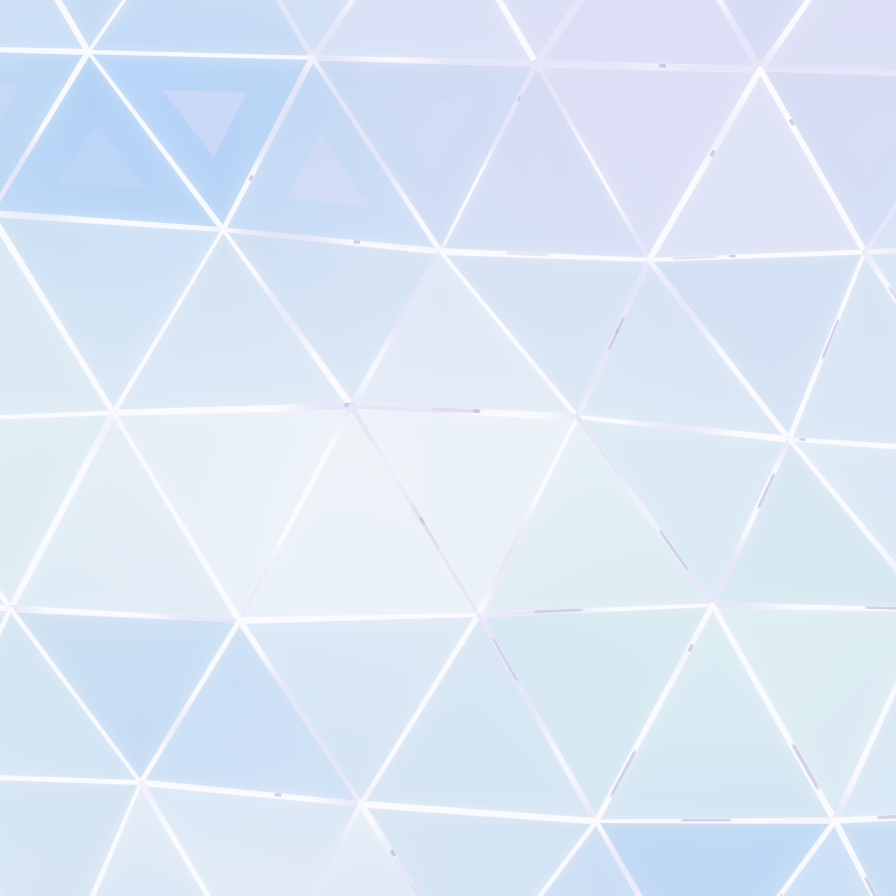
A WebGL 2 fragment shader for this background:

```glsl
#version 300 es
precision highp float;
// Pastel wall of softly warped triangular panels joined by pale, slightly worn struts.
#define ROW_PITCH 0.198
#define COLUMN_PITCH 0.25
#define WARP 0.017
#define STRUT_WIDTH 0.0036
#define GLOW 0.3
#define FACET_MIX 0.6
#define TONE_SPREAD 0.03
#define WEAR 0.75

uniform vec2 u_resolution;
out vec4 fragColor;

const vec3 WHITE = vec3(0.985, 0.985, 1.0);
const vec3 LAVENDER = vec3(0.87, 0.865, 0.965);
const vec3 SKY = vec3(0.69, 0.82, 0.965);
const vec3 HAZE = vec3(0.825, 0.885, 0.955);
const vec3 MILK = vec3(0.925, 0.95, 0.97);
const vec3 MINT = vec3(0.86, 0.93, 0.945);
const vec3 SCUFF = vec3(0.77, 0.76, 0.89);

float hash(vec2 p) {
  vec3 q = fract(vec3(p.xyx) * 0.1031);
  q += dot(q, q.yzx + 33.33);
  return fract((q.x + q.y) * q.z);
}

float blob(vec2 p, vec2 center, vec2 radius) {
  vec2 q = (p - center) / radius;
  return exp(-dot(q, q));
}

// Broad drifting colour behind the panels
vec3 wash(vec2 p) {
  vec3 c = mix(HAZE, MILK, blob(p, vec2(0.45, 0.46), vec2(0.42, 0.2)));
  c = mix(c, MILK, 0.6 * blob(p, vec2(0.3, 0.03), vec2(0.3, 0.07)));
  c = mix(c, LAVENDER, 0.85 * blob(p, vec2(0.75, 0.95), vec2(0.36, 0.24)));
  c = mix(c, SKY, blob(p, vec2(0.15, 0.86), vec2(0.22, 0.15)));
  c = mix(c, MINT, 0.9 * blob(p, vec2(0.8, 0.28), vec2(0.26, 0.17)));
  c = mix(c, MINT, 0.6 * blob(p, vec2(0.0, 0.4), vec2(0.12, 0.3)));
  c = mix(c, SKY, 0.4 * blob(p, vec2(0.2, 0.2), vec2(0.15, 0.1)));
  return mix(c, SKY, 0.55 * blob(p, vec2(0.85, 0.02), vec2(0.2, 0.09)));
}

// Joint of the warped lattice; rows count downward from the top
vec2 joint(float row, float column) {
  float x = 0.117 + COLUMN_PITCH * (column - 0.5 * mod(row, 2.0));
  float bend = WARP * clamp(row, 0.0, 1.0);
  float drop = 0.068 + ROW_PITCH * row + 0.0023 * row * row + 0.026 * (x - 0.5);
  drop += bend * cos(4.6 * x - 0.9 - 2.1 * row);
  x += 0.018 - 0.0365 * cos(0.7 * row) + bend * cos(4.22 * x - 1.1 * row);
  return vec2(x, 1.0 - drop);
}

float cross2(vec2 a, vec2 b) { return a.x * b.y - a.y * b.x; }

// Flat panel with its own tone and a faint inset triangle
void panel(vec2 p, vec2 a, vec2 b, vec2 c, vec2 id, inout vec3 color) {
  vec3 area = vec3(cross2(c - b, p - b), cross2(a - c, p - c), cross2(b - a, p - a));
  vec3 weight = area / cross2(b - a, c - a);
  float inside = min(weight.x, min(weight.y, weight.z));
  if (inside < 0.0) return;
  vec2 center = (a + b + c) / 3.0;
  color = wash(mix(p, center, FACET_MIX));
  color += TONE_SPREAD * (hash(id) - 0.5) * vec3(1.3, 0.8, 0.3);
  color += 0.03 * (hash(id + 7.0) - 0.5) * (weight.x - 0.33);
  float inset = smoothstep(0.2, 0.215, inside) * smoothstep(0.6, 0.85, center.y);
  color = mix(color, LAVENDER, inset * 0.5 * hash(id + 19.0));
}

// Tapered strut with pale stretches, scuffed runs and small nicks
void strut(vec2 p, vec2 a, vec2 b, vec2 id, inout vec4 ink, inout float glow) {
  vec2 along = b - a;
  float t = clamp(dot(p - a, along) / dot(along, along), 0.0, 1.0);
  float d = length(p - a - along * t);
  float side = cross2(along, p - a) / length(along);
  float px = 0.8 / u_resolution.y;
  float width = STRUT_WIDTH * mix(0.5 + 0.6 * hash(id), 0.5 + 0.6 * hash(id + 3.0), t);
  float cover = 1.0 - smoothstep(width - px, width + px, d);
  float sheen = hash(id + 11.0) + 0.25 * sin(6.0 * t + 20.0 * hash(id + 5.0));
  sheen += 0.35 * (1.0 - smoothstep(0.1, 0.4, p.x));
  sheen = smoothstep(0.1, 0.5, sheen);
  vec3 tone = mix(mix(LAVENDER, WHITE, 0.3), WHITE, sheen);
  float worn = WEAR * smoothstep(0.35, 0.65, p.x) * smoothstep(0.85, 0.6, p.y + 0.0);
  float start = 0.1 + 0.6 * hash(id + 23.0);
  float run = smoothstep(start, start + 0.02, t) * (1.0 - smoothstep(start + 0.2, start + 0.23, t));
  float edge = smoothstep(-px, px, side + width * 0.2);
  tone = mix(tone, SCUFF, worn * run * edge * step(0.4, hash(id + 31.0)));
  float nick = 1.0 - smoothstep(0.012, 0.018, abs(t - hash(id + 41.0)));
  tone = mix(tone, SCUFF * 0.95, 0.7 * nick * edge * step(0.55, hash(id + 43.0)) * step(0.25, p.x));
  ink = vec4(mix(ink.rgb, tone, cover), max(ink.a, cover));
  glow = max(glow, exp(-d / 0.008) * (0.3 + 0.7 * sheen));
}

void main() {
  vec2 p = gl_FragCoord.xy / u_resolution;
  vec3 color = wash(p);
  vec4 ink = vec4(WHITE, 0.0);
  float glow = 0.0;
  for (float row = -1.0; row < 5.0; row++) {
    for (float column = -1.0; column < 5.0; column++) {
      vec2 a = joint(row, column);
      if (distance(a, p) > 0.4) continue;
      float below = column - mod(row, 2.0);
      vec2 right = joint(row, column + 1.0);
      vec2 lowLeft = joint(row + 1.0, below);
      vec2 lowRight = joint(row + 1.0, below + 1.0);
      vec2 id = vec2(column, row) * 5.0 + 50.0;
      panel(p, a, lowLeft, lowRight, id, color);
      panel(p, a, lowRight, right, id + 2.0, color);
      strut(p, a, right, id + 101.0, ink, glow);
      strut(p, a, lowLeft, id + 202.0, ink, glow);
      strut(p, a, lowRight, id + 303.0, ink, glow);
      glow = max(glow, 1.6 * exp(-distance(p, a) / 0.009));
    }
  }
  color = mix(color, WHITE, min(GLOW * glow, 1.0));
  fragColor = vec4(mix(color, ink.rgb, ink.a * 0.95), 1.0);
}
```
